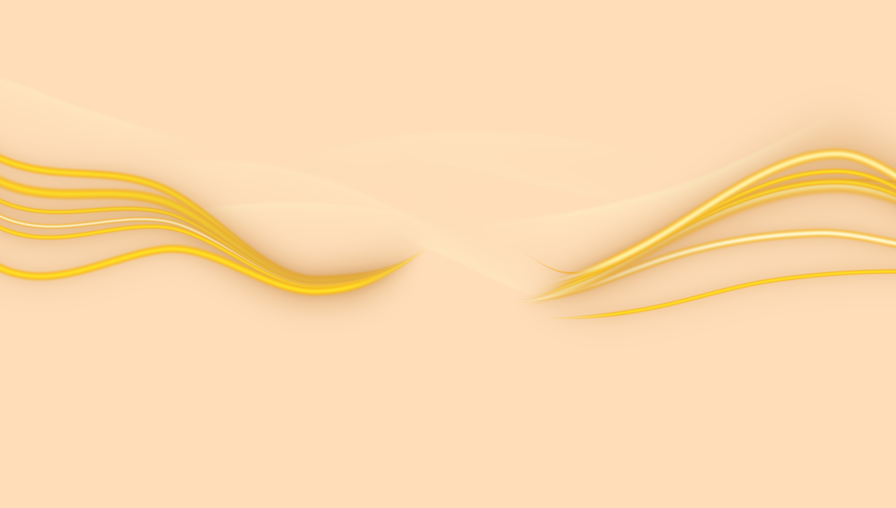
A WebGL 1 fragment shader for this background:

```glsl
precision highp float;
// Golden silk strands sweeping in from both sides over a peach ground with pale veils.
uniform vec2 u_resolution;

const vec3 PEACH = vec3(0.996, 0.867, 0.722);
const vec3 TAN = vec3(0.80, 0.58, 0.33);
const vec3 GOLD = vec3(0.97, 0.70, 0.13);
const vec3 YELLOW = vec3(1.0, 0.87, 0.14);
const vec3 CREAM = vec3(1.0, 0.97, 0.80);

// Cubic between two knots, each given as (x, y, slope).
float hermite(float x, vec3 a, vec3 b) {
  float h = b.x - a.x, t = (x - a.x) / h, u = 1.0 - t;
  return u * u * ((1.0 + 2.0 * t) * a.y + t * h * a.z)
       + t * t * ((3.0 - 2.0 * t) * b.y - u * h * b.z);
}

float curve(float x, vec3 a, vec3 b, vec3 c, vec3 d) {
  if (x < b.x) return hermite(x, a, b);
  if (x < c.x) return hermite(x, b, c);
  return hermite(x, c, d);
}

// Translucent sheet: crisp along its curve, fading over a signed depth.
void veil(inout vec3 color, vec2 p, vec3 a, vec3 b, vec3 c, vec3 d, float depth, float alpha) {
  float s = (p.y - curve(p.x, a, b, c, d)) / depth;
  float ends = smoothstep(a.x, b.x, p.x) * (1.0 - smoothstep(c.x, d.x, p.x));
  float sheet = smoothstep(-0.08, 0.08, s) * exp(-2.5 * max(s, 0.0));
  color = mix(color, CREAM, alpha * ends * sheet);
}

// Glossy thread with a soft shadow, tapering at the end inside the canvas.
void strand(inout vec3 color, vec2 p, vec3 a, vec3 b, vec3 c, vec3 d,
            float width, vec3 core, float shade) {
  float y = curve(p.x, a, b, c, d);
  float slope = (curve(p.x + 0.01, a, b, c, d) - y) / 0.01;
  float dist = (p.y - y) / sqrt(1.0 + slope * slope);
  float taper = smoothstep(0.0, 0.75, a.x > 1.0 ? p.x - a.x : d.x - p.x);
  float w = width * mix(0.4, 1.0, taper);
  float q = dist * dist;
  color = mix(color, TAN, shade * taper * (0.6 * exp(-q / 0.006) + 0.4 * exp(-q / 0.04)));
  vec3 body = mix(GOLD, core, exp(-q / (0.35 * w * w)));
  color = mix(color, body, taper * exp(-q * q / (w * w * w * w)));
}

void main() {
  // Canvas spans 7.68 by 4.36 units.
  vec2 p = gl_FragCoord.xy / u_resolution * vec2(7.68, 4.36);
  vec3 color = PEACH;

  // Tan haze behind the right crest
  float crest = curve(p.x, vec3(4.75, 1.92, 0.45), vec3(6.0, 2.52, 0.65),
                      vec3(7.15, 3.05, 0.0), vec3(7.68, 2.84, -0.6));
  float haze = p.y - crest;
  color = mix(color, TAN, 0.24 * smoothstep(5.4, 7.4, p.x) * exp(-haze * haze / 0.10));

  // Pale veils
  veil(color, p, vec3(-0.6, 3.85, -0.3), vec3(0.2, 3.62, -0.35),
       vec3(0.8, 3.4, -0.3), vec3(1.9, 3.08, -0.25), -0.35, 0.35);
  veil(color, p, vec3(1.0, 2.95, 0.05), vec3(2.1, 2.97, -0.1),
       vec3(3.2, 2.66, -0.45), vec3(4.4, 2.05, -0.5), -0.4, 0.25);
  veil(color, p, vec3(3.3, 2.38, -0.4), vec3(3.8, 2.17, -0.4),
       vec3(4.3, 1.93, -0.4), vec3(4.9, 1.70, -0.35), 0.35, 0.32);
  veil(color, p, vec3(0.8, 2.3, 0.3), vec3(1.7, 2.56, 0.15),
       vec3(2.5, 2.62, 0.0), vec3(3.8, 2.5, -0.1), -0.25, 0.35);
  veil(color, p, vec3(2.3, 2.98, 0.15), vec3(3.4, 3.19, 0.15),
       vec3(4.3, 3.22, -0.02), vec3(5.9, 2.93, -0.3), -0.4, 0.2);
  veil(color, p, vec3(3.3, 3.02, -0.1), vec3(4.0, 2.92, -0.2),
       vec3(4.7, 2.75, -0.2), vec3(5.9, 2.6, 0.0), 0.3, 0.14);
  veil(color, p, vec3(3.9, 2.42, 0.1), vec3(5.0, 2.56, 0.2),
       vec3(6.2, 2.92, 0.45), vec3(7.4, 3.55, 0.6), -0.3, 0.42);

  // Left bundle: strands spread between an upper and a lower rail
  for (int i = 0; i < 6; i++) {
    float n = float(i);
    float k = i == 5 ? 1.0 : n * (0.23 - 0.018 * n);
    float width = i == 1 ? 0.045 : (i == 0 || i == 5 ? 0.036 : 0.021);
    strand(color, p,
           vec3(0.0, mix(3.0, 2.06, k), -0.45),
           vec3(1.4, mix(2.74, 2.22, k), mix(-0.45, 0.12, k)),
           vec3(2.7, mix(1.96, 1.86, k), 0.0),
           vec3(3.68, 2.25, 0.8),
           width, i == 3 ? CREAM : YELLOW, 0.24);
  }

  // Right sweep: low threads, then the bright crest ribbons
  strand(color, p, vec3(4.6, 1.63, -0.03), vec3(5.6, 1.72, 0.2),
         vec3(6.6, 1.95, 0.15), vec3(7.68, 2.03, 0.0), 0.02, YELLOW, 0.2);
  strand(color, p, vec3(4.35, 1.77, 0.0), vec3(5.6, 2.11, 0.35),
         vec3(7.0, 2.36, 0.03), vec3(7.68, 2.27, -0.2), 0.037, CREAM, 0.3);
  strand(color, p, vec3(4.4, 2.25, -0.6), vec3(4.85, 2.02, -0.1),
         vec3(6.0, 2.47, 0.5), vec3(7.68, 2.8, -0.1), 0.012, GOLD, 0.2);
  for (int i = 0; i < 4; i++) {
    float k = float(i) / 3.0;
    float arch = k * k;
    strand(color, p,
           vec3(mix(4.4, 4.6, k), mix(1.74, 1.92, k), 0.15),
           vec3(5.75, mix(2.34, 2.39, k), mix(0.52, 0.62, k)),
           vec3(7.17, mix(2.77, 3.04, arch), 0.0),
           vec3(7.68, mix(2.67, 2.85, arch), mix(-0.35, -0.6, k)),
           i == 0 ? 0.062 : (i == 3 ? 0.046 : 0.024),
           i == 0 || i == 3 ? mix(YELLOW, CREAM, 0.75) : YELLOW, 0.2);
  }

  gl_FragColor = vec4(color, 1.0);
}
```
